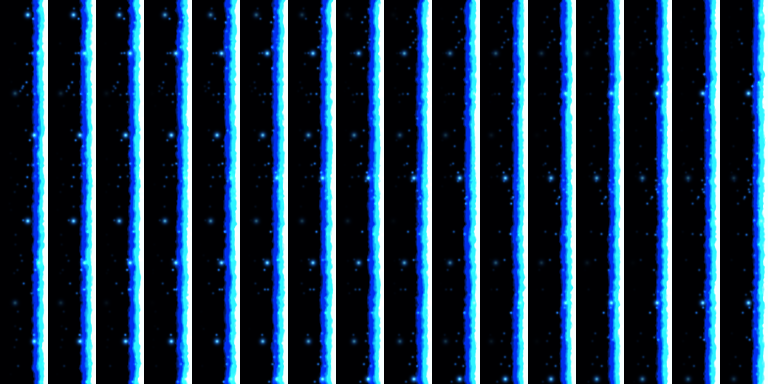
Reproduce this pattern procedurally as a WebGL 2 fragment shader.

```glsl
#version 300 es
precision highp float;
// A strip of 16 frames: a grainy plasma wall glows at the right of each frame
// while embers drift left from it and fade. Each frame is one step of the drift.
// The wall is a noise-warped colour ramp; embers are looped gaussian dots.

#define FRAMES 16.0         // repeats across
#define DRIFT 0.048         // ember travel per frame, in frame widths
#define BIG_EMBERS 10
#define SMALL_EMBERS 90
#define BIG_RADIUS 0.062    // in frame widths
#define SMALL_RADIUS 0.026
#define GRAIN_SCALE 9.0     // noise cells per frame width
#define GRAIN_WARP 0.075    // how far noise shifts the wall

uniform vec2 u_resolution;
out vec4 fragColor;

const vec3 NIGHT = vec3(0.0, 0.0, 0.008);
const vec3 NAVY  = vec3(0.01, 0.10, 0.39);
const vec3 BLUE  = vec3(0.0, 0.18, 0.93);
const vec3 AZURE = vec3(0.02, 0.60, 0.98);
const vec3 CYAN  = vec3(0.18, 0.96, 1.0);
const vec3 WHITE = vec3(0.97, 1.0, 1.0);

float hash(vec2 p) {
    vec3 q = fract(vec3(p.xyx) * 0.1031);
    q += dot(q, q.yzx + 33.33);
    return fract((q.x + q.y) * q.z);
}

float noise(vec2 p) {
    vec2 cell = floor(p), f = fract(p);
    f = f * f * (3.0 - 2.0 * f);
    float low = mix(hash(cell), hash(cell + vec2(1, 0)), f.x);
    float high = mix(hash(cell + vec2(0, 1)), hash(cell + vec2(1, 1)), f.x);
    return mix(low, high, f.y);
}

// Colour across the wall, from darkness at the left to white heat
vec3 wallColor(vec2 p, float frame) {
    vec2 g = vec2(p.x + frame * DRIFT, p.y) * GRAIN_SCALE + 20.0;
    float grain = 0.65 * noise(g) + 0.35 * noise(g * 2.1 + 7.0) - 0.5;
    float sway = noise(vec2(frame * 0.4, p.y * 2.5)) - 0.5;
    float x = p.x + GRAIN_WARP * grain + 0.025 * sway;
    vec3 color = mix(NIGHT, NAVY, smoothstep(0.655, 0.69, x));
    color = mix(color, BLUE, smoothstep(0.68, 0.725, x));
    color = mix(color, AZURE, smoothstep(0.765, 0.81, x));
    color = mix(color, CYAN, smoothstep(0.80, 0.845, x));
    return mix(color, WHITE, smoothstep(0.885, 0.93, x));
}

float glow(vec2 offset, float radius) {
    return exp(-dot(offset, offset) / (radius * radius));
}

// Large embers: evenly stepped rows with a phase that cycles every five
vec3 bigEmbers(vec2 p, float frame, float height) {
    vec3 light = vec3(0.0);
    for (int i = 0; i < BIG_EMBERS; i++) {
        float n = float(i);
        float turn = sin(n * 1.256637);
        float phase = 0.58 + 0.4 * n - 0.19 * turn * turn;
        float x = fract(phase - DRIFT * frame);
        float row = 0.043 + 0.1052 * n - 0.0104 * cos(0.68 * (n - 1.7));
        vec2 offset = p - vec2(x, height * (1.0 - row));
        float fade = smoothstep(0.14, 0.62, x);
        light += fade * (glow(offset, BIG_RADIUS) * vec3(0.08, 0.45, 0.95)
                       + glow(offset, BIG_RADIUS * 0.5) * vec3(0.35, 0.5, 0.2));
    }
    return light;
}

// Fine embers: hashed places, speeds and strengths
vec3 smallEmbers(vec2 p, float frame, float height) {
    float light = 0.0;
    for (int i = 0; i < SMALL_EMBERS; i++) {
        float n = float(i);
        float speed = DRIFT * mix(0.6, 1.2, hash(vec2(n, 3.0)));
        float x = fract(hash(vec2(n, 11.0)) - speed * frame);
        vec2 offset = p - vec2(x, height * hash(vec2(n, 29.0)));
        float strength = mix(0.4, 1.0, hash(vec2(n, 47.0)));
        light += strength * smoothstep(0.15, 0.7, x) * glow(offset, SMALL_RADIUS);
    }
    return light * vec3(0.12, 0.5, 1.0);
}

void main() {
    float frameWidth = u_resolution.x / FRAMES;
    float height = u_resolution.y / frameWidth;
    vec2 strip = gl_FragCoord.xy / frameWidth;
    float frame = floor(strip.x);
    vec2 p = vec2(fract(strip.x), strip.y);

    vec3 color = wallColor(p, frame);
    color += bigEmbers(p, frame, height) + smallEmbers(p, frame, height);

    // Soften the hard right edge of the frame over one pixel
    float inside = clamp((1.0 - p.x) * frameWidth + 0.5, 0.0, 1.0);
    fragColor = vec4(mix(NIGHT, min(color, 1.0), inside), 1.0);
}
```
